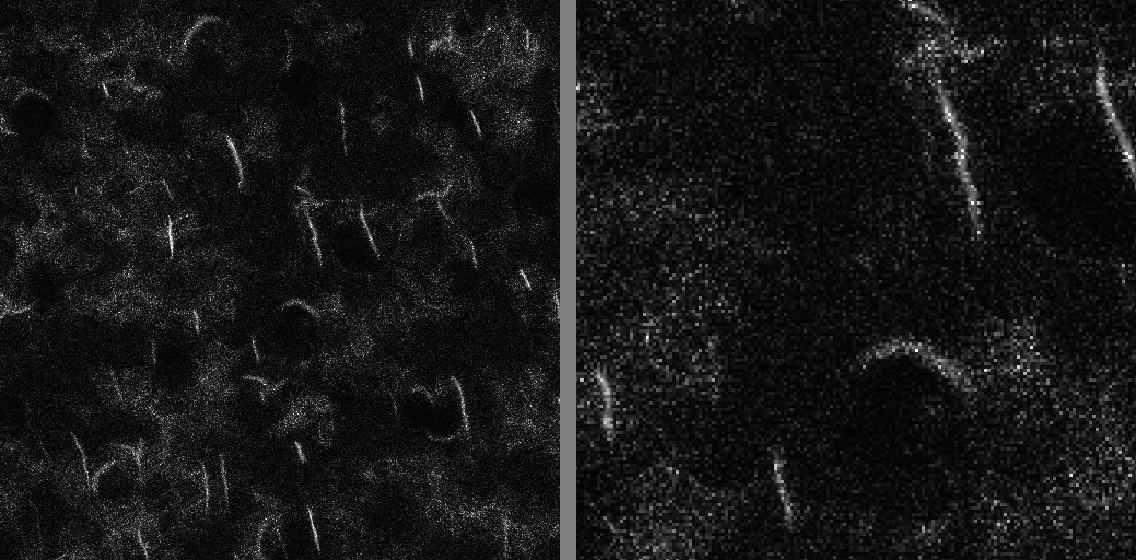
Left: the whole. Right: its middle third, enlarged.
This texture is drawn by a three.js fragment shader. Its source:

```glsl
varying vec2 vUv;

float hash(vec2 p) {
  vec3 q = fract(vec3(p.xyx) * 0.1031);
  q += dot(q, q.yzx + 33.33);
  return fract((q.x + q.y) * q.z);
}

float noise(vec2 p) {
  vec2 i = floor(p), f = fract(p);
  f = f * f * (3.0 - 2.0 * f);
  return mix(mix(hash(i), hash(i + vec2(1.0, 0.0)), f.x),
             mix(hash(i + vec2(0.0, 1.0)), hash(i + 1.0), f.x), f.y);
}

float fbm(vec2 p) {
  float sum = 0.0, amp = 0.5;
  for (int i = 0; i < 5; i++) {
    sum += amp * noise(p);
    p = mat2(1.6, 1.2, -1.2, 1.6) * p + 7.3;
    amp *= 0.6;
  }
  return sum / 1.15;
}

// Evenly spread point with some jitter
vec2 scatter(float i, float seed) {
  vec2 jitter = vec2(hash(vec2(i, seed)), hash(vec2(seed, i + 5.0)));
  return fract(i * vec2(0.7549, 0.5698) + seed * 0.137 + 0.16 * jitter);
}

// Tapered, gently bent strand starting at a; angle is measured from straight down
float strand(vec2 p, vec2 a, float angle, float len, float width, float bend) {
  vec2 dir = vec2(sin(angle), -cos(angle));
  float t = dot(p - a, dir) / len;
  float side = dot(p - a, vec2(-dir.y, dir.x));
  side += bend * len * sin(t * 4.5) + 0.005 * (noise(p * 60.0) - 0.5);
  float taper = smoothstep(0.0, 0.25, t) * (1.0 - smoothstep(0.65, 1.0, t));
  float d = side * side / (width * width);
  return taper * (exp(-d) + 0.1 * exp(-d / 14.0));
}

void main() {
  vec2 p = vUv;

  // Mottled haze with a brighter band at the left
  float cloud = fbm(p * 13.0) + 0.2 * (noise(p * 3.5 + 4.0) - 0.5);
  vec2 band = vec2(p.x / 0.35, (p.y - 0.69) / 0.05);
  cloud += 0.1 * exp(-dot(band, band));
  float patches = smoothstep(0.42, 0.85, cloud);
  float light = 0.04 + 0.095 * patches;

  // Fine curling wisps within the haze
  vec2 warp = vec2(noise(p * 26.0), noise(p * 26.0 + 9.0));
  float ridge = 1.0 - abs(2.0 * noise(p * 20.0 + warp * 1.5) - 1.0);
  light += 0.17 * pow(ridge, 9.0) * smoothstep(0.44, 0.75, cloud);

  // Dark round cell bodies, a few with a lit crescent
  for (int i = 0; i < 20; i++) {
    float k = float(i);
    vec2 q = p - scatter(k, 3.0);
    float radius = mix(0.026, 0.046, hash(vec2(k, 21.0)));
    float d = length(q * vec2(1.0, 0.92)) + 0.012 * (noise(p * 40.0) - 0.5);
    light *= mix(0.5, 1.0, smoothstep(radius * 0.7, radius * 1.15, d));
    float turn = 6.283 * hash(vec2(k, 22.0));
    float facing = dot(q, vec2(cos(turn), sin(turn))) / max(d, 0.001);
    float rim = (d - radius * 1.08) / 0.0045;
    float glow = 0.4 * pow(hash(vec2(k, 23.0)), 4.0) + 0.03;
    light += glow * exp(-rim * rim) * smoothstep(0.35, 1.0, facing);
  }

  // Steep strands leaning down to the right
  for (int i = 0; i < 50; i++) {
    float k = float(i);
    float h = hash(vec2(k, 31.0));
    float angle = mix(0.05, 0.45, hash(vec2(k, 32.0)));
    float len = mix(0.035, 0.14, hash(vec2(k, 33.0)));
    float width = mix(0.0019, 0.0036, hash(vec2(k, 34.0)));
    float bend = 0.1 * (hash(vec2(k, 35.0)) - 0.5);
    float beads = 0.55 + 0.6 * noise(p * 75.0 + k);
    light += (0.08 + 0.66 * h * h) * beads
           * strand(p, scatter(k, 8.0), angle, len, width, bend);
  }

  // Small tufts with three splayed arms each
  for (int i = 0; i < 24; i++) {
    float k = float(i);
    float tuft = floor(k / 3.0);
    float angle = 2.1 * (k - 3.0 * tuft) + 1.2 * hash(vec2(k, 41.0)) + tuft;
    float len = mix(0.03, 0.075, hash(vec2(k, 42.0)));
    vec2 root = scatter(tuft, 12.0);
    vec2 start = root - 0.12 * len * vec2(sin(angle), -cos(angle));
    light += 0.27 * (0.4 + noise(p * 65.0)) * strand(p, start, angle, len, 0.0036, 0.09);
    vec2 q = (p - root) / 0.02;
    light += 0.02 * exp(-dot(q, q));
  }

  // Detector grain, weaker where the signal is strong
  float grain = -log(max(hash(floor(p * 512.0) + 17.0), 0.006));
  grain = mix(1.0, grain, 0.86 - 0.56 * smoothstep(0.1, 0.5, light));
  gl_FragColor = vec4(vec3(clamp(0.008 + light * grain, 0.0, 1.0)), 1.0);
}
```
